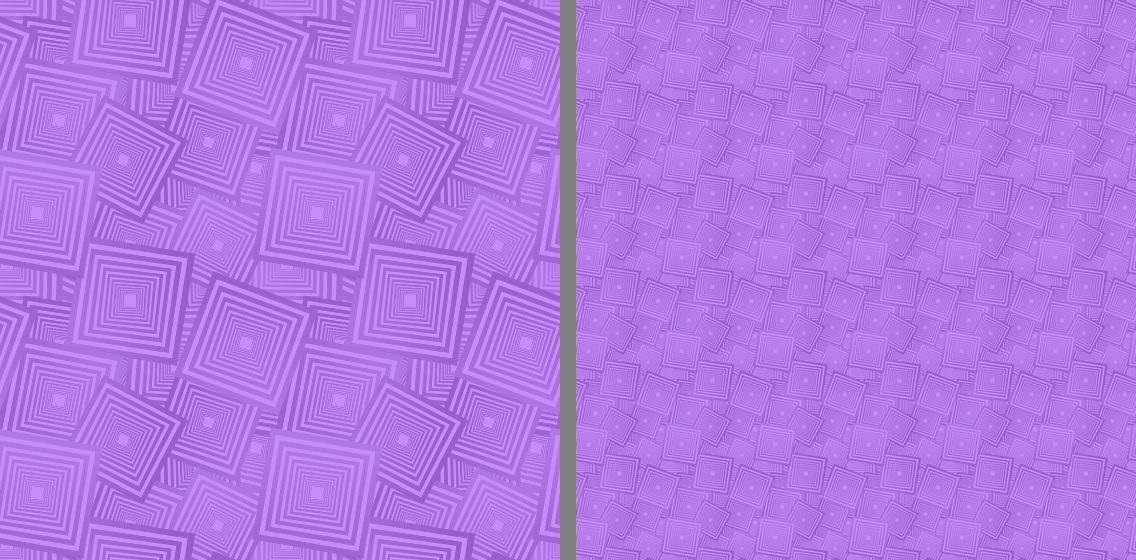
Left, the tile; right, the same tile 3 across and 3 down.
Reproduce this pattern procedurally as a Shadertoy shader.

```glsl
// Overlapping rotated cards of nested squares in violet, as a seamless repeat.

const vec3 LIGHT = vec3(0.780, 0.550, 0.980);
const vec3 MID   = vec3(0.695, 0.465, 0.895);
const vec3 DARK  = vec3(0.595, 0.365, 0.795);

const float REPEATS = 2.0;       // whole tiles across the canvas
const int GRID = 3;              // cells per tile side in each layer
const int LAYERS = 3;
const int RINGS = 21;            // odd, so the core is light
const float DARK_SHRINK = 0.89;  // size ratio across a dark band
const float LIGHT_SHRINK = 0.91; // size ratio across a light band

vec3 hash3(vec2 seed) {
    vec3 p = fract(seed.xyx * vec3(0.1031, 0.1030, 0.0973));
    p += dot(p, p.yxz + 33.33);
    return fract((p.xxy + p.yzz) * p.zyx);
}

mat2 rotation(float angle) {
    float c = cos(angle), s = sin(angle);
    return mat2(c, -s, s, c);
}

// Antialiased coverage of a square with the given half side
float squareCover(vec2 p, float halfSide, float pixel) {
    float d = max(abs(p.x), abs(p.y)) - halfSide;
    return clamp(0.5 - d / pixel, 0.0, 1.0);
}

// Alternating nested squares, each turned slightly from the one outside it
vec3 nestedSquares(vec2 p, float halfSide, float twist, vec3 shade, float pixel) {
    vec3 color = shade;
    mat2 turn = rotation(twist);
    for (int k = 1; k <= RINGS; k++) {
        bool isLight = k % 2 == 1;
        p = turn * p;
        halfSide *= isLight ? DARK_SHRINK : LIGHT_SHRINK;
        color = mix(color, isLight ? LIGHT : shade, squareCover(p, halfSide, pixel));
    }
    return color;
}

// One card: rgb is its colour, a its coverage
vec4 card(vec2 p, vec2 seed, float pixel) {
    vec3 shape = hash3(seed + 17.0);
    vec3 tone = hash3(seed + 41.0);
    float halfSide = mix(0.148, 0.205, shape.x);

    // Most cards stand nearly upright, some lean clockwise
    float lean = 0.02 - 0.62 * shape.y * shape.y;
    p = rotation(lean) * p;

    float cover = squareCover(p, halfSide, pixel);
    if (cover <= 0.0) return vec4(0.0);

    // Linear fade of the dark bands across the card
    float heading = 6.2832 * tone.x;
    float slope = dot(p, vec2(cos(heading), sin(heading))) / halfSide;
    float fade = clamp(0.25 + 0.55 * tone.y + 0.4 * slope, 0.0, 1.0);
    float twist = (shape.z - 0.4) * 0.014;
    return vec4(nestedSquares(p, halfSide, twist, mix(DARK, MID, fade), pixel), cover);
}

void mainImage(out vec4 fragColor, in vec2 fragCoord) {
    vec2 tile = fragCoord / iResolution.xy * REPEATS;
    float pixel = 0.8 * REPEATS / min(iResolution.x, iResolution.y);
    int cells = GRID * GRID;

    // Composite jittered grids front to back until the pixel is opaque
    vec3 color = vec3(0.0);
    float open = 1.0;
    for (int i = 0; i < LAYERS * cells; i++) {
        int layer = i / cells;
        int slot = (i * 4 + layer) % cells;   // shuffled stacking order
        vec2 cell = vec2(float(slot % GRID), float(slot / GRID));
        vec2 seed = cell + float(layer) * vec2(11.0, 7.0) + 3.0;
        vec2 jitter = (hash3(seed).xy - 0.5) * 0.6;
        vec2 center = (cell + 0.5 + jitter + 0.5 * float(layer)) / float(GRID);

        vec2 p = tile - center;
        p -= floor(p + 0.5);   // nearest wrapped copy
        vec4 top = card(p, seed, pixel);
        color += open * top.a * top.rgb;
        open *= 1.0 - top.a;
        if (open < 0.004) break;
    }
    color += open * mix(DARK, MID, 0.5);
    fragColor = vec4(color, 1.0);
}
```
